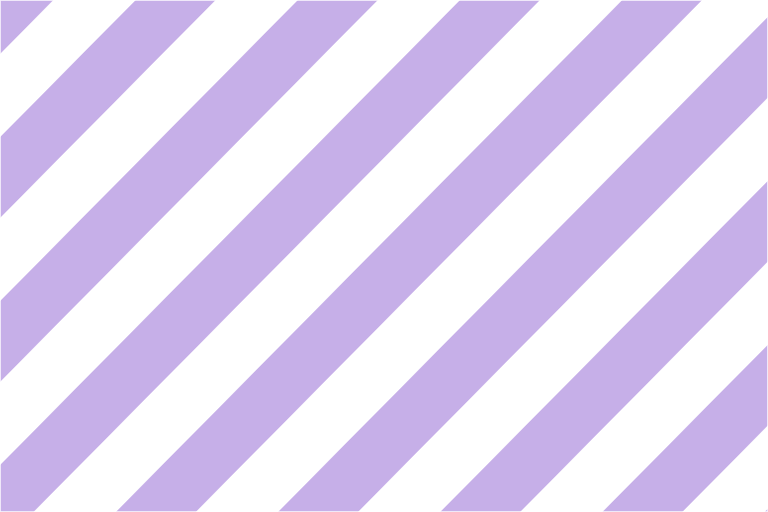
Reproduce this pattern procedurally as a Shadertoy shader.

```glsl
// Flat lilac diagonal stripes on white, rising to the right, with a hairline
// white border. A repeated band distance gives the stripes and a box distance
// gives the border; both are smoothed over about one pixel.

const vec3 WHITE = vec3(1.0);
const vec3 LILAC = vec3(0.777, 0.686, 0.910);

const float PERIOD = 0.3168;      // horizontal spacing, in canvas heights
const float HALF_WIDTH = 0.0780;  // half of a stripe's horizontal width
const float OFFSET = 0.0263;      // centre of the stripe nearest the top left
const float SLOPE = 0.9893;       // horizontal shift per unit of descent
const float BORDER = 0.0014;      // white edge around the canvas

// Signed distance to parallel bands, negative inside a band.
float stripeDistance(vec2 p, float period, float halfWidth, float offset, float slope) {
    float across = p.x + slope * p.y - offset;
    float nearest = abs(across - period * round(across / period));
    return (nearest - halfWidth) / length(vec2(1.0, slope));
}

// Signed distance to a centred box, negative inside.
float boxDistance(vec2 p, vec2 halfSize) {
    vec2 d = abs(p) - halfSize;
    return length(max(d, 0.0)) + min(max(d.x, d.y), 0.0);
}

// Coverage of a shape from its signed distance and the pixel size.
float coverage(float dist, float pixel) {
    return clamp(0.5 - dist / pixel, 0.0, 1.0);
}

void mainImage(out vec4 fragColor, in vec2 fragCoord) {
    float pixel = 1.0 / iResolution.y;
    vec2 size = iResolution.xy * pixel;
    vec2 p = fragCoord * pixel;

    // Stripes are measured from the top left corner.
    vec2 fromTop = vec2(p.x, size.y - p.y);
    float stripes = stripeDistance(fromTop, PERIOD, HALF_WIDTH, OFFSET, SLOPE);
    float frame = boxDistance(p - 0.5 * size, 0.5 * size - BORDER);

    float ink = coverage(stripes, pixel) * coverage(frame, pixel);
    fragColor = vec4(mix(WHITE, LILAC, ink), 1.0);
}
```
